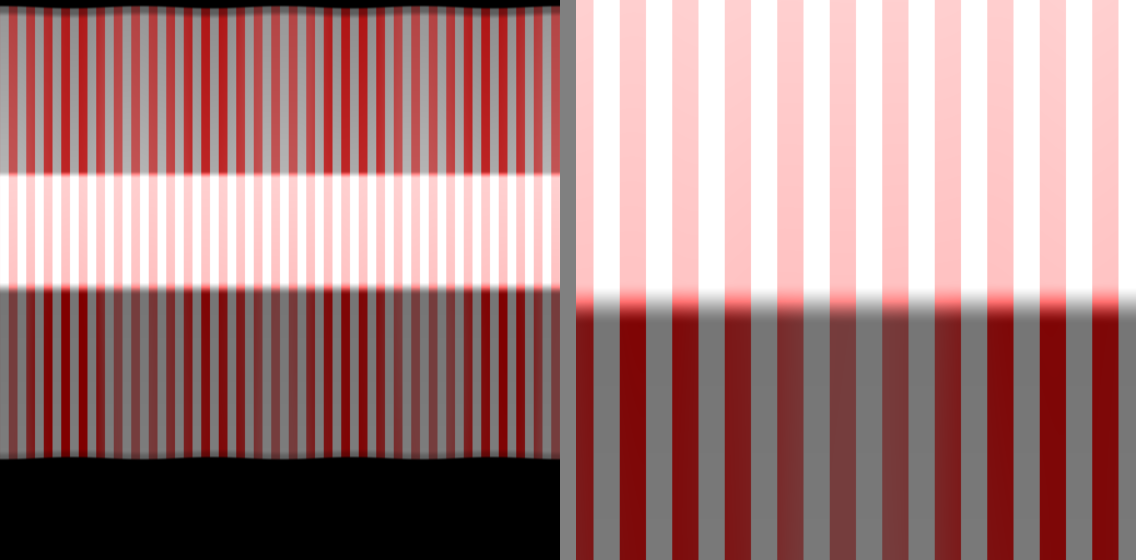
Left, the full canvas; right, a detail of the centre.
A Shadertoy shader for this pattern:

```glsl
#define STRIPES 32.0
#define FOLDS 4.0
#define FOLD_PHASE 0.128
#define FOLD_SWAY 0.002
#define TOP_EDGE 0.987
#define LIGHT_TOP 0.687
#define LIGHT_BOTTOM 0.484
#define BOTTOM_EDGE 0.182
#define EDGE_SOFT 0.003
#define WEAR 0.45

const float TAU = 6.2831853;

vec2 hashGradient(vec2 cell) {
    float angle = TAU * fract(sin(dot(cell, vec2(127.1, 311.7))) * 43758.55);
    return vec2(cos(angle), sin(angle));
}

float gradientNoise(vec2 p) {
    vec2 i = floor(p), f = fract(p);
    vec2 u = f * f * f * (f * (f * 6.0 - 15.0) + 10.0);
    vec2 e = vec2(0.0, 1.0);
    float a = dot(hashGradient(i), f);
    float b = dot(hashGradient(i + e.yx), f - e.yx);
    float c = dot(hashGradient(i + e.xy), f - e.xy);
    float d = dot(hashGradient(i + e.yy), f - e.yy);
    return mix(mix(a, b, u.x), mix(c, d, u.x), u.y);
}

// Coverage of the red half of each stripe pair
float redStripe(float x) {
    float d = abs(fract(x * STRIPES - 0.25) - 0.5) - 0.25;
    float blur = 0.75 * STRIPES / iResolution.x;
    return 1.0 - smoothstep(-blur, blur, d);
}

void mainImage(out vec4 fragColor, in vec2 fragCoord) {
    vec2 uv = fragCoord / iResolution.xy;
    float red = redStripe(uv.x);

    // Slow folds across the cloth, broken up by uneven fading
    float fold = cos(TAU * FOLDS * (uv.x - FOLD_PHASE));
    float wear = gradientNoise(vec2(uv.x * 13.0, uv.y * 1.5 + 4.0));
    float fade = smoothstep(-0.1, 1.0, 0.5 - 0.5 * fold + WEAR * wear);

    // Upper and lower panels
    float upper = smoothstep(LIGHT_BOTTOM, LIGHT_TOP, uv.y);
    float drop = clamp((TOP_EDGE - uv.y) / (TOP_EDGE - LIGHT_TOP), 0.0, 1.0);
    float fall = clamp((LIGHT_BOTTOM - uv.y) / (LIGHT_BOTTOM - BOTTOM_EDGE), 0.0, 1.0);
    vec3 upperRed = mix(vec3(0.71, 0.11, 0.11), vec3(0.73, 0.30, 0.30), fade)
                  + vec3(0.06) * (drop - 0.5);
    vec3 lowerRed = mix(vec3(0.50, 0.0, 0.0), vec3(0.46, 0.24, 0.24), fade);
    float upperGrey = mix(0.57, 0.69, drop) + 0.04 * (fade - 0.5);
    float lowerGrey = mix(0.46, 0.49, fall);
    vec3 redCloth = mix(lowerRed, upperRed, upper);
    vec3 greyCloth = vec3(mix(lowerGrey, upperGrey, upper));

    // Overexposed band: red clips before the other channels
    float light = smoothstep(LIGHT_BOTTOM - 0.011, LIGHT_BOTTOM + 0.015, uv.y)
                * (1.0 - smoothstep(LIGHT_TOP - 0.006, LIGHT_TOP + 0.008, uv.y));
    float bandHeight = (uv.y - LIGHT_BOTTOM) / (LIGHT_TOP - LIGHT_BOTTOM);
    vec3 pink = vec3(1.4, vec2(mix(0.76, 0.82, bandHeight) + 0.02 * wear));
    redCloth = mix(redCloth, pink, light);
    greyCloth = mix(greyCloth, vec3(1.03), light);
    vec3 color = min(mix(min(greyCloth, 1.0), min(redCloth, 1.0), red), 1.0);

    // Shaded hems and swaying outer edges
    float top = TOP_EDGE - FOLD_SWAY * fold;
    float bottom = BOTTOM_EDGE + FOLD_SWAY * fold;
    color *= mix(0.66, 1.0, smoothstep(0.008, 0.020, top - uv.y));
    color *= mix(0.78, 1.0, smoothstep(0.004, 0.016, uv.y - bottom));
    float cloth = smoothstep(-EDGE_SOFT, EDGE_SOFT, top - uv.y)
                * smoothstep(-EDGE_SOFT, EDGE_SOFT, uv.y - bottom);

    fragColor = vec4(color * cloth, 1.0);
}
```
